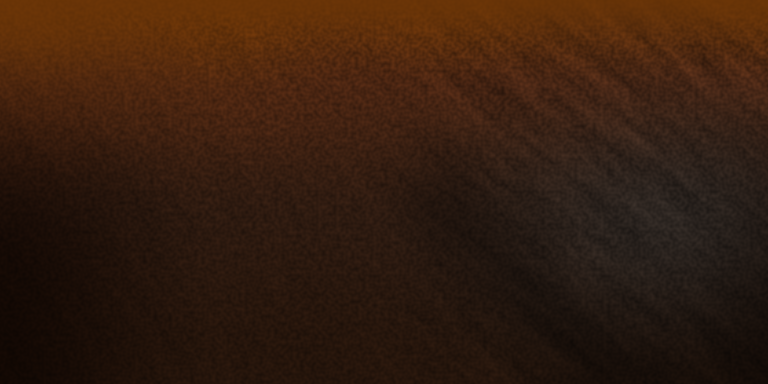
This background is drawn by a Shadertoy shader. Its source:

```glsl
#define TOP_AMBER vec3(0.415, 0.205, 0.025)
#define UPPER_RUST vec3(0.295, 0.145, 0.070)
#define MID_UMBER vec3(0.180, 0.103, 0.062)
#define LOW_BROWN vec3(0.145, 0.080, 0.042)
#define SLATE vec3(0.170, 0.147, 0.132)
#define GRAIN_SCALE 105.0
#define GRAIN_STRENGTH 0.32
#define STREAK_STRENGTH 0.28
#define LEFT_SHADE 0.62
#define CORNER_SHADE 0.45

vec2 hashGradient(vec2 cell) {
    vec3 h = fract(cell.xyx * vec3(0.1031, 0.1030, 0.0973));
    h += dot(h, h.yzx + 33.33);
    float angle = 6.28318 * fract((h.x + h.y) * h.z);
    return vec2(cos(angle), sin(angle));
}

float gradientNoise(vec2 p) {
    vec2 i = floor(p), f = p - i;
    vec2 u = f * f * f * (f * (f * 6.0 - 15.0) + 10.0);
    float a = dot(hashGradient(i), f);
    float b = dot(hashGradient(i + vec2(1, 0)), f - vec2(1, 0));
    float c = dot(hashGradient(i + vec2(0, 1)), f - vec2(0, 1));
    float d = dot(hashGradient(i + vec2(1, 1)), f - vec2(1, 1));
    return mix(mix(a, b, u.x), mix(c, d, u.x), u.y);
}

// Noise stretched along a direction, like brushed fibres
float brushStreaks(vec2 p, float angle) {
    vec2 along = vec2(cos(angle), sin(angle));
    vec2 q = vec2(dot(p, along), dot(p, vec2(-along.y, along.x)));
    return gradientNoise(q * vec2(3.5, 22.0) + 40.0)
         + 0.6 * gradientNoise(q * vec2(9.0, 48.0) + 90.0);
}

float segmentDistance(vec2 p, vec2 a, vec2 b) {
    vec2 ap = p - a, ab = b - a;
    return length(ap - ab * clamp(dot(ap, ab) / dot(ab, ab), 0.0, 1.0));
}

float softBlob(vec2 uv, vec2 centre, vec2 radius) {
    vec2 d = (uv - centre) / radius;
    return exp(-dot(d, d));
}

void mainImage(out vec4 fragColor, in vec2 fragCoord) {
    vec2 uv = fragCoord / iResolution.xy;
    vec2 p = uv * vec2(2.0, 1.0);

    // Vertical gradient, its boundary gently warped
    float y = uv.y + 0.05 * gradientNoise(p * 2.5 + 7.0);
    vec3 color = mix(LOW_BROWN, MID_UMBER, smoothstep(0.05, 0.52, y));
    color = mix(color, UPPER_RUST, smoothstep(0.42, 0.84, y));
    color = mix(color, TOP_AMBER, smoothstep(0.76, 1.02, y));

    // Amber glow at the upper left, cool slate at the lower right
    float glow = softBlob(uv, vec2(0.03, 1.02), vec2(0.30, 0.26));
    color = mix(color, TOP_AMBER, 0.65 * glow);
    float slate = softBlob(uv, vec2(0.87, 0.42), vec2(0.23, 0.30));
    color = mix(color, SLATE, 0.92 * slate);

    // Shaded left side and lower right corner
    float leftShade = (1.0 - smoothstep(-0.02, 0.30, uv.x))
                    * (1.0 - smoothstep(0.30, 0.92, uv.y));
    color *= 1.0 - LEFT_SHADE * leftShade * vec3(0.85, 1.0, 1.15);
    color *= 1.0 - CORNER_SHADE * softBlob(uv, vec2(1.02, 0.0), vec2(0.26, 0.28));
    color *= 1.0 - 0.25 * softBlob(uv, vec2(1.03, 0.32), vec2(0.07, 0.30));

    // Dark diagonal crease
    float crease = segmentDistance(p, vec2(1.14, 0.48), vec2(1.56, 0.05)) / 0.11;
    color *= 1.0 - 0.28 * exp(-crease * crease);

    // Brushed streaks, steeper on the left, then fine grain
    float streaks = mix(brushStreaks(p, -1.0), brushStreaks(p, -0.72),
                        smoothstep(0.25, 0.60, uv.x));
    float streakMask = mix(0.35, 1.0, smoothstep(0.40, 0.75, uv.x));
    float grain = gradientNoise(p * GRAIN_SCALE)
                + 0.5 * gradientNoise(p * GRAIN_SCALE * 0.47 + 15.0);
    float texture01 = 1.0 - 0.85 * max(glow, smoothstep(0.85, 1.0, uv.y));
    color *= 1.0 + texture01 * (STREAK_STRENGTH * streakMask * streaks
                              + GRAIN_STRENGTH * grain);

    fragColor = vec4(clamp(color, 0.0, 1.0), 1.0);
}
```
